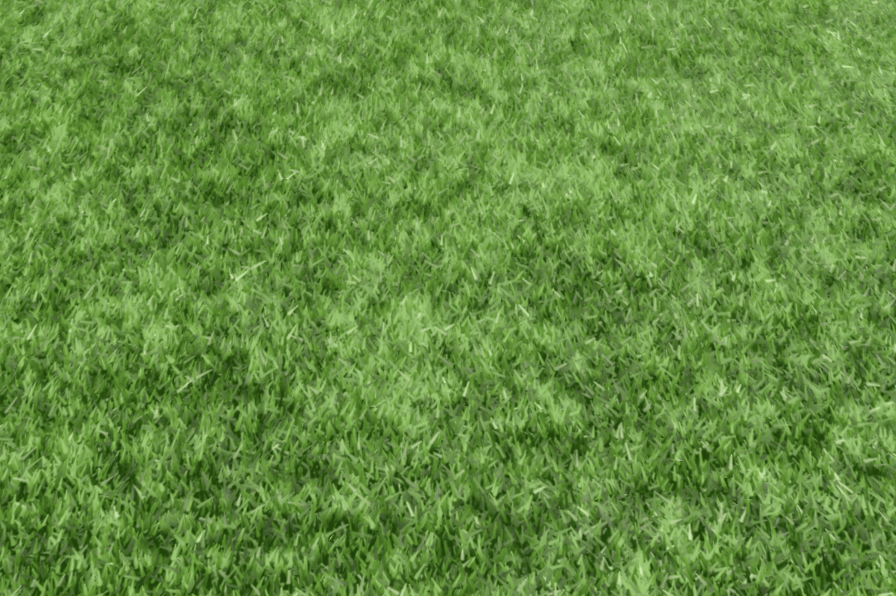
A Shadertoy shader for this texture:

```glsl
const vec3 SHADOW = vec3(0.12, 0.26, 0.03);
const vec3 MOSS   = vec3(0.25, 0.41, 0.12);
const vec3 LEAF   = vec3(0.34, 0.53, 0.17);
const vec3 BRIGHT = vec3(0.46, 0.65, 0.27);
const vec3 TIP    = vec3(0.61, 0.78, 0.45);
const vec3 PALE   = vec3(0.45, 0.58, 0.34);
const vec3 STRAW  = vec3(0.66, 0.74, 0.56);

const int   LAYERS      = 8;
const vec2  CELL        = vec2(0.016, 0.024);
const float HALF_LENGTH = 0.0125;
const float HALF_WIDTH  = 0.0028;
const float SOFTNESS    = 0.0027;
const float RECESSION   = 0.5;   // how much blades shrink toward the top
const float LEAN        = 1.3;
const float MEAN_TONE   = 2.12;
const float TUFT_TONE   = 2.2;
const float PATCH_TONE  = 1.1;
const float BLADE_TONE  = 3.4;

float hash(vec2 p) {
    return fract(sin(dot(p, vec2(127.1, 311.7))) * 43758.5453);
}

vec4 hash4(vec2 p) {
    float n = dot(p, vec2(127.1, 311.7));
    return fract(sin(n + vec4(0.0, 1.7, 3.1, 4.9)) * 43758.5453);
}

float noise(vec2 p) {
    vec2 i = floor(p), f = fract(p);
    f = f * f * (3.0 - 2.0 * f);
    return mix(mix(hash(i), hash(i + vec2(1, 0)), f.x),
               mix(hash(i + vec2(0, 1)), hash(i + vec2(1, 1)), f.x), f.y);
}

// Tone 0 is deep shade, tone 4 a sunlit tip
vec3 grassRamp(float tone) {
    vec3 c = mix(SHADOW, MOSS, clamp(tone, 0.0, 1.0));
    c = mix(c, LEAF, clamp(tone - 1.0, 0.0, 1.0));
    c = mix(c, BRIGHT, clamp(tone - 2.0, 0.0, 1.0));
    return mix(c, TIP, clamp(tone - 3.0, 0.0, 1.0));
}

// Coverage in x, position from root (-1) to tip (1) in y
vec2 blade(vec2 p, float angle, float halfLength, float soft) {
    vec2 dir = vec2(sin(angle), cos(angle));
    float along = clamp(dot(p, dir) / halfLength, -1.0, 1.0);
    float dist = length(p - dir * along * halfLength);
    float width = HALF_WIDTH * (0.8 - 0.4 * along);
    return vec2(1.0 - smoothstep(width - soft, width + soft, dist), along);
}

void mainImage(out vec4 fragColor, in vec2 fragCoord) {
    vec2 uv = fragCoord / iResolution.y;
    float aspect = iResolution.x / iResolution.y;
    float side = uv.x / aspect;

    // Ground plane receding upward, with equal scale in both directions
    float scale = 1.0 - RECESSION * uv.y;
    vec2 ground = vec2((uv.x - 0.5 * aspect) / scale, -log(scale) / RECESSION);
    float upright = RECESSION * ground.x;
    float soft = SOFTNESS / scale;

    // Tufts, broad patches and dry areas
    float tuft = noise(ground * vec2(36.0, 32.0)) + 0.7 * noise(ground * vec2(15.0, 18.0) + 7.0) - 0.85;
    float patches = 0.6 * noise(uv * vec2(3.0, 4.5) + 3.0) + 0.4 * noise(uv * vec2(6.0, 9.0) + 11.0) - 0.5;
    float dryness = 0.20 + 0.12 * side + 0.5 * noise(ground * vec2(7.0, 13.0) + 19.0) * (0.3 + 0.7 * side);
    float contrast = mix(1.25, 0.75, uv.y);
    float light = MEAN_TONE + 0.8 * (uv.y - 0.5) + PATCH_TONE * patches + TUFT_TONE * contrast * tuft;

    vec3 color = grassRamp(light - 1.6 * contrast);

    // Layers of blades from the dark floor to the sunlit top
    for (int layer = 0; layer < LAYERS; layer++) {
        float height = float(layer) / float(LAYERS - 1);
        vec2 grid = ground / CELL + float(layer) * vec2(0.37, 0.61);
        vec2 home = floor(grid);
        for (int k = 0; k < 9; k++) {
            vec2 cell = home + vec2(k % 3 - 1, k / 3 - 1);
            vec4 rnd = hash4(cell + float(layer) * 17.3);
            vec4 kind = hash4(cell + float(layer) * 31.7 + 5.3);

            // Dry blades lie flatter than green ones
            float dry = step(kind.x, dryness);
            float angle = (rnd.z - 0.5) * LEAN * (1.0 + dry) + upright;
            float halfLength = HALF_LENGTH * (0.6 + 0.6 * rnd.w);
            vec2 shape = blade((grid - cell - rnd.xy) * CELL, angle, halfLength, soft);

            float tone = light + contrast * (BLADE_TONE * (kind.y - 0.5) + 1.3 * (height - 0.6) + 0.4 * shape.y);
            vec3 bladeColor = grassRamp(tone);
            vec3 dryColor = mix(PALE, STRAW, step(0.88, kind.z)) * (0.76 + 0.24 * tone / MEAN_TONE);
            bladeColor = mix(bladeColor, dryColor, 0.8 * dry);
            color = mix(color, bladeColor, shape.x);
        }
    }
    fragColor = vec4(color, 1.0);
}
```
